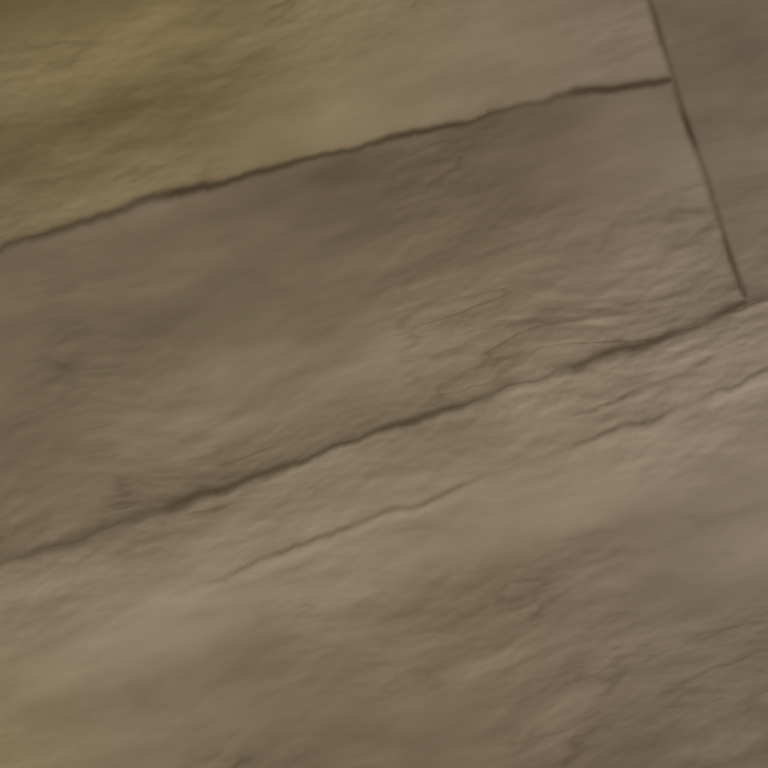
This texture is drawn by a three.js fragment shader. Its source:

```glsl
// Weathered wood planks seen close up, running diagonally with one end joint.
// Curved seam formulas split the plane into planks; stretched noise gives
// cloudy stain, embossed grain and short broken scratches beside the seams.
varying vec2 vUv;

const vec3 DARK_WOOD = vec3(0.350, 0.300, 0.225);
const vec3 PALE_WOOD = vec3(0.590, 0.530, 0.443);
const vec3 GAP_COLOR = vec3(0.235, 0.195, 0.145);
const float GRAIN_ANGLE = 0.31;

float hash(vec2 p) {
  return fract(sin(dot(p, vec2(127.1, 311.7))) * 43758.545);
}

float noise(vec2 p) {
  vec2 cell = floor(p);
  vec2 f = fract(p);
  f = f * f * f * (f * (f * 6.0 - 15.0) + 10.0);
  float low = mix(hash(cell), hash(cell + vec2(1.0, 0.0)), f.x);
  float high = mix(hash(cell + vec2(0.0, 1.0)), hash(cell + 1.0), f.x);
  return mix(low, high, f.y);
}

float fbm(vec2 p) {
  float sum = 0.0;
  float amplitude = 0.53;
  for (int i = 0; i < 4; i++) {
    sum += amplitude * noise(p);
    p = p * 2.03 + vec2(17.3, 9.1);
    amplitude *= 0.5;
  }
  return sum;
}

vec2 rotate(vec2 p, float angle) {
  float c = cos(angle);
  float s = sin(angle);
  return vec2(c * p.x + s * p.y, c * p.y - s * p.x);
}

// Soft line profile around a signed distance
float softLine(float d, float width) {
  return exp(-d * d / (width * width));
}

// Noise slope across the grain, lit from above
float emboss(vec2 p, vec2 scale, float reach) {
  return fbm(p * scale) - fbm((p + vec2(-0.3, 1.0) * reach) * scale);
}

// Thin broken streaks where stretched noise crosses its middle value
float scratches(vec2 p, vec2 scale) {
  float broken = smoothstep(0.5, 0.8, noise(p * scale * vec2(1.6, 0.6) + 40.0));
  return broken * softLine(fbm(p * scale) - 0.5, 0.045);
}

// Seam heights across the canvas
float lowerSeam(float x) { return 0.264 + 0.347 * x; }
float upperSeam(float x) { return 0.677 + 0.33 * x - 0.087 * x * x; }
float jointX(float y) { return 0.97 - 0.317 * (y - 0.603); }

void main() {
  vec2 uv = vUv;

  // Signed distances to the slightly ragged seams
  float ragged = (fbm(uv * vec2(20.0, 8.0)) - 0.5) * 0.016;
  float dLower = (uv.y - lowerSeam(uv.x)) * 0.945 + ragged;
  float dUpper = (uv.y - upperSeam(uv.x)) * 0.965 + ragged;
  float dJoint = (uv.x - jointX(uv.y)) * 0.953 + ragged * 0.5;

  // Plank masks
  float above = smoothstep(-0.012, 0.012, dLower);
  float top = smoothstep(-0.005, 0.005, dUpper);
  float right = smoothstep(-0.004, 0.004, dJoint);

  // Base tone of each plank
  float lowerTone = 0.54 + 0.14 * softLine(dLower + 0.14, 0.1)
    - 0.13 * smoothstep(0.24, 0.5, -dLower);
  float middleTone = 0.42 + 0.09 * smoothstep(0.3, 1.0, uv.x)
    - 0.14 * softLine(dUpper + 0.04, 0.07) + 0.06 * softLine(dLower, 0.1);
  float topTone = 0.45 + 0.12 * softLine(dUpper - 0.04, 0.06);
  float upperTone = mix(mix(middleTone, topTone, top), 0.43, right);
  float tone = mix(lowerTone, upperTone, above);

  // Stain clouds, shifted per plank and bent along the grain
  vec2 grain = rotate(uv, GRAIN_ANGLE);
  float plank = step(0.0, dLower) * (1.0 + mix(step(0.0, dUpper), 2.0, step(0.0, dJoint)));
  float bend = (noise(grain * vec2(5.0, 6.0) + 3.0) - 0.5) * 0.035;
  vec2 wood = grain + vec2(plank * 2.7, bend + plank * 1.3);
  tone += (fbm(wood * vec2(2.6, 9.0) + 5.0) - 0.5) * 0.66;
  tone += (fbm(wood * vec2(11.0, 24.0) + 31.0) - 0.5) * 0.26;

  // Embossed grain, rougher beside the lower seam and in loose patches
  float patches = smoothstep(0.5, 0.75, noise(wood * vec2(4.0, 7.0) + 12.0));
  float rough = 0.2 + 0.8 * softLine(dLower + 0.01, 0.1) + 0.6 * patches;
  tone += emboss(wood, vec2(16.0, 44.0), 0.007) * rough * 0.55;
  tone += emboss(wood, vec2(36.0, 64.0), 0.004) * rough * 0.25;
  tone -= scratches(wood, vec2(7.0, 26.0)) * rough * 0.2;

  // Long crack with a pale lip in the lower plank
  float wear = noise(vec2(uv.x * 9.0, 4.0));
  float chips = smoothstep(0.25, 0.7, noise(vec2(uv.x * 21.0, 7.0)));
  float crackFade = smoothstep(0.2, 0.36, uv.x) * (0.25 + 0.75 * chips);
  float dCrack = dLower + 0.092 + 0.022 * (1.0 - uv.x);
  tone -= 0.34 * crackFade * softLine(dCrack, 0.004);
  tone += 0.17 * crackFade * softLine(dCrack + 0.011, 0.008);

  // Wood colour: olive toward the upper left, greyer toward the right
  vec3 color = mix(DARK_WOOD, PALE_WOOD, clamp(tone, 0.0, 1.15));
  float olive = top * (1.0 - smoothstep(0.05, 0.6, distance(uv, vec2(0.15, 1.0))));
  olive += 0.5 * (1.0 - smoothstep(0.0, 0.25, length(uv)));
  color *= mix(vec3(1.0), vec3(0.98, 0.96, 0.84), olive);
  color.b += 0.014 * smoothstep(0.6, 1.0, uv.x);

  // Dark gaps of uneven depth and width
  float upperDepth = (1.0 - right) * (0.3 + 0.35 * wear + 0.3 * chips);
  float lowerDepth = (0.2 + 0.2 * wear + 0.32 * chips) * (1.0 - 0.6 * right);
  float jointDepth = above * (0.3 + 0.5 * noise(vec2(uv.y * 24.0, 8.0)));
  float gap = upperDepth * softLine(dUpper, 0.004 + 0.004 * wear);
  gap = max(gap, lowerDepth * softLine(dLower, 0.004 + 0.006 * wear));
  gap = max(gap, jointDepth * softLine(dJoint, 0.005));
  gl_FragColor = vec4(mix(color, GAP_COLOR, gap), 1.0);
}
```
